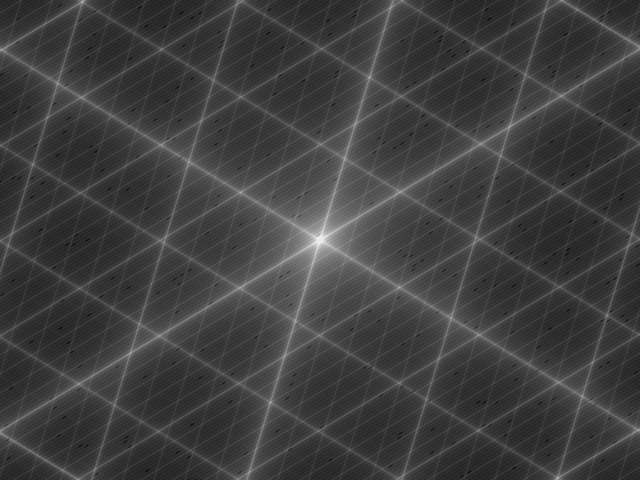
This background is drawn by a Shadertoy shader. Its source:

```glsl
// Three families of glowing parallel lines crossing in a grey nested lattice.

const vec2 NORMAL_FALLING = vec2(0.597, 1.0);
const vec2 NORMAL_RISING = vec2(-0.597, 1.0);
const vec2 NORMAL_STEEP = vec2(1.0, -0.305);
const float SUBDIVISIONS = 5.0;

float hash(vec2 cell) {
    return fract(sin(dot(cell, vec2(127.1, 311.7))) * 43758.545);
}

// Signed distance to the nearest integer.
float nearest(float u) {
    return u - floor(u + 0.5);
}

// Soft ridge that never becomes thinner than a pixel.
float ridge(float d, float width, float pixel) {
    return exp(-abs(d) / max(width, 0.8 * pixel));
}

// Lattice coordinate: integers lie on the strong lines.
float latticeCoord(vec2 p, vec2 normal, float spacing) {
    return dot(p, normal) / spacing;
}

// One family: main axis, repeated lines and their finer subdivisions.
float lineFamily(float u, float stride, float halo, float repeatGain,
                 float fineGain, float pixel) {
    float index = floor(u + 0.5);
    float dMain = u * stride;
    float dRepeat = nearest(u) * stride;
    float dFine = nearest(u * SUBDIVISIONS) * stride / SUBDIVISIONS;

    // Every fourth repeat is brighter.
    float accent = mod(abs(index), 4.0) < 0.5 ? 1.9 : 1.0;
    float axis = 0.13 * ridge(dMain, 0.036, pixel)
               + 0.13 * ridge(dMain, 0.0034, pixel);
    float repeats = accent * repeatGain
                  * (0.055 * ridge(dRepeat, halo, pixel)
                  + 0.095 * ridge(dRepeat, 0.0027, pixel));
    float fine = fineGain * ridge(dFine, 0.002, pixel);
    return axis + repeats * step(0.5, abs(index)) + fine;
}

// Tiny woven hatch with scattered dark specks.
float weave(float u, float v) {
    float scale = SUBDIVISIONS * SUBDIVISIONS;
    vec2 q = vec2(u, v) * scale;
    float bands = 0.6 * cos(6.28318 * q.x) + 0.4 * cos(6.28318 * q.y * 2.0);
    vec2 local = fract(q) - 0.5;
    float speck = step(0.965, hash(floor(q)))
                * (1.0 - smoothstep(0.1, 0.4, length(local)));
    return 0.026 * bands - 0.1 * speck;
}

void mainImage(out vec4 fragColor, in vec2 fragCoord) {
    float pixel = 1.0 / iResolution.y;
    vec2 p = (fragCoord - 0.5 * iResolution.xy) * pixel;
    float r = length(p);

    float falling = latticeCoord(p, NORMAL_FALLING, 0.2);
    float rising = latticeCoord(p, NORMAL_RISING, 0.198);
    float steep = latticeCoord(p, NORMAL_STEEP, 0.323);

    // Background and central glow
    float grey = 0.137 + 0.175 * exp(-r * 4.2) + 0.16 * exp(-r * 45.0);

    // Line families, spaced along their unit normals
    grey += lineFamily(falling, 0.2 / length(NORMAL_FALLING),
                       0.018, 1.0, 0.012, pixel);
    grey += lineFamily(rising, 0.198 / length(NORMAL_RISING),
                       0.018, 0.75, 0.06, pixel);
    grey += lineFamily(steep, 0.323 / length(NORMAL_STEEP),
                       0.032, 1.1, 0.06, pixel);

    // Fine surface detail
    grey += weave(rising, steep);

    fragColor = vec4(vec3(clamp(grey, 0.0, 0.92)), 1.0);
}
```
